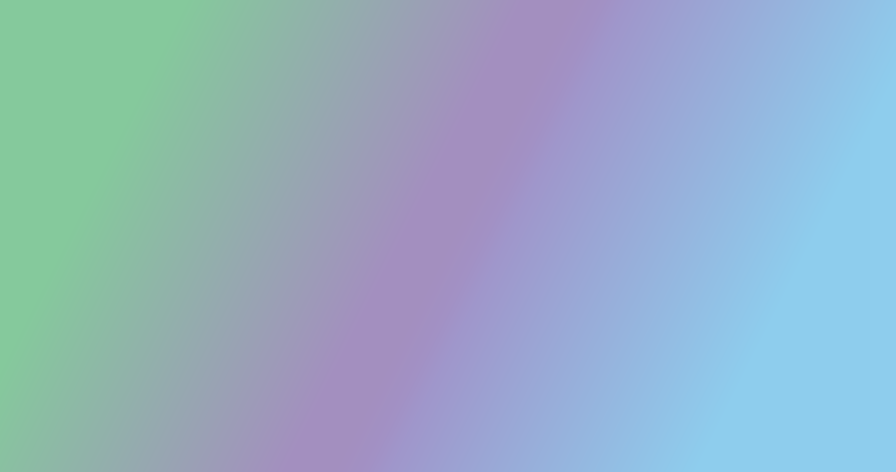
Write a WebGL 2 fragment shader that draws this background.

```glsl
#version 300 es
precision highp float;

uniform vec2 u_resolution;
out vec4 fragColor;

// Linear ramp between two stops, clamped at both ends
float ramp(float start, float end, float t) {
    return clamp((t - start) / (end - start), 0.0, 1.0);
}

void main() {
    // Width units, with depth measured down from the top edge
    float across = gl_FragCoord.x / u_resolution.x;
    float depth = (u_resolution.y - gl_FragCoord.y) / u_resolution.x;

    // Position along the slanted gradient axis
    float t = across + 0.505 * depth;

    vec3 green = vec3(0.520, 0.790, 0.610);
    vec3 mauve = vec3(0.640, 0.560, 0.750);
    vec3 violet = vec3(0.630, 0.573, 0.785);
    vec3 sky = vec3(0.555, 0.805, 0.930);

    // Green fades to a mauve band, then through violet to sky blue
    vec3 color = mix(green, mauve, ramp(0.205, 0.585, t));
    color = mix(color, violet, ramp(0.640, 0.700, t));
    color = mix(color, sky, ramp(0.675, 1.045, t));

    fragColor = vec4(color, 1.0);
}
```
